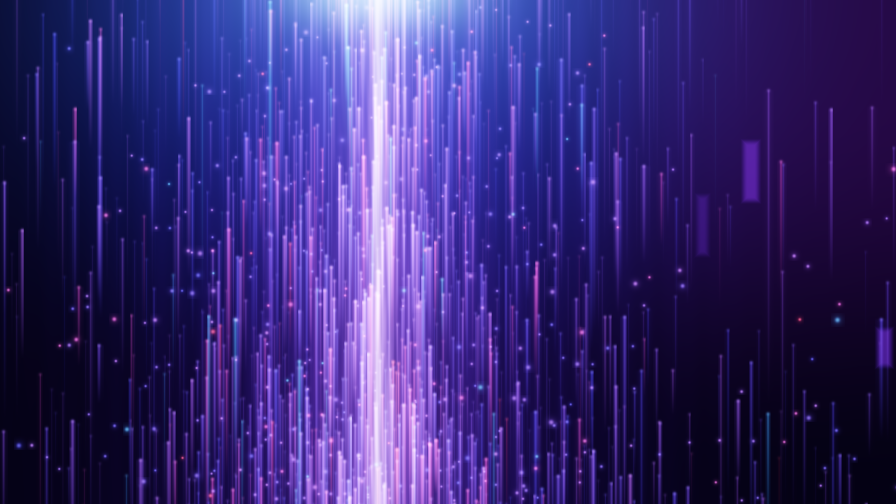
Reproduce this background procedurally as a Shadertoy shader.

```glsl
const float BEAM_X = 0.752;

float hash(vec2 p) {
    return fract(sin(dot(p, vec2(127.1, 311.7))) * 43758.5);
}

float bell(float x, float width) {
    x /= width;
    return exp(-x * x);
}

// Mostly blue and violet, with rare pink, red and cyan
vec3 streakColor(float pick, float blend) {
    vec3 color = mix(vec3(0.20, 0.20, 1.0), vec3(0.62, 0.30, 1.0), blend);
    color = mix(color, vec3(0.90, 0.25, 0.80), step(0.80, pick));
    color = mix(color, vec3(1.0, 0.18, 0.30), step(0.93, pick));
    return mix(color, vec3(0.18, 0.55, 1.0), step(0.96, pick));
}

vec3 backdrop(vec2 p) {
    float dx = p.x - BEAM_X;
    vec3 color = vec3(0.012, 0.004, 0.06);
    color += vec3(0.10, 0.012, 0.15) * smoothstep(0.95, 1.5, p.x) * smoothstep(0.05, 0.8, p.y);
    color += vec3(0.02, 0.10, 0.46) * bell(dx, 0.56) * smoothstep(0.2, 1.0, p.y);

    // Uneven violet curtain around the beam
    float curtain = 0.85 + 0.1 * sin(p.x * 61.0 + 1.3) + 0.08 * sin(p.x * 143.0);
    color += vec3(0.10, 0.04, 0.36) * bell(dx, 0.42) * curtain * mix(0.65, 1.1, p.y);
    color += vec3(0.15, 0.08, 0.34) * bell(dx, 0.20) * curtain;

    // Pale light entering from the top
    float halo = length(vec2(dx * 0.6, (1.03 - p.y) * 1.2));
    color += vec3(0.24, 0.52, 0.85) * exp(-halo * 6.5);
    color += vec3(0.70, 1.05, 1.00) * exp(-halo * halo * 130.0);
    return color;
}

// One layer of falling streaks, each with a bright head and a fading tail
vec3 streakLayer(vec2 p, float layer) {
    float columns = 28.0 + 5.0 * layer;
    float column = floor(p.x * columns);
    vec2 seed = vec2(column, layer * 17.0);
    float period = mix(0.35, 0.75, hash(seed + 0.3));
    float offset = hash(seed + 0.7) * 5.0;
    float y = p.y / period + offset;
    seed.y += floor(y) * 3.1;

    vec2 center = vec2((column + mix(0.25, 0.75, hash(seed + 1.1))) / columns,
                       mix(0.55, 0.94, hash(seed + 1.7)));
    float dx = p.x - center.x;
    float drop = (center.y - fract(y)) * period;
    float tailLength = period * center.y * mix(0.35, 0.98, hash(seed + 2.3));
    float headY = clamp((floor(y) + center.y - offset) * period, 0.0, 1.0);
    float spread = bell(center.x - BEAM_X, 0.40);
    float nearBeam = bell(center.x - BEAM_X, 0.13);
    float density = (0.06 + 0.68 * spread) * mix(1.15, 0.5, headY) + 0.2 * nearBeam;
    float visible = step(hash(seed + 2.9), density);

    float power = hash(seed + 3.7);
    float width = max(mix(0.0012, 0.0030, power * power), 0.5 / iResolution.y);
    float tail = smoothstep(-0.004, 0.004, drop) * pow(max(1.0 - drop / tailLength, 0.0), 1.1);
    float line = (bell(dx, width) + 0.2 * bell(dx, width * 3.5)) * tail;
    float head = bell(length(vec2(dx, drop)), 0.0036);
    float strength = mix(0.10, 0.85, power * power) * mix(0.65, 1.0, spread) * (1.0 + 0.6 * nearBeam);
    vec3 color = streakColor(hash(seed + 4.3), hash(seed + 5.1)) + 0.15 * nearBeam;
    return visible * strength * (color * line + 0.7 * (color + 0.2) * head);
}

// Cellular sparks, denser in the lower middle
vec3 sparkLayer(vec2 p, float scale) {
    vec2 cell = floor(p * scale);
    vec2 center = (cell + 0.25 + 0.5 * vec2(hash(cell + scale), hash(cell + scale + 7.3))) / scale;
    float density = (0.04 + 0.22 * bell(center.x - BEAM_X, 0.35)) * mix(1.2, 0.2, center.y);
    float size = mix(0.0020, 0.0042, pow(hash(cell + 3.9), 2.0));
    float dist = length(p - center);
    float glow = bell(dist, size) + 0.15 * bell(dist, size * 2.6);
    vec3 color = streakColor(hash(cell + 9.1), hash(cell + 4.7)) + 0.08;
    return color * glow * step(hash(cell + scale * 2.0), density);
}

// Out-of-focus upright bar
float softBar(vec2 p, vec2 center, vec2 halfSize) {
    vec2 d = abs(p - center) - halfSize;
    return smoothstep(0.008, -0.008, max(d.x, d.y));
}

vec3 beam(vec2 p) {
    float dx = p.x - BEAM_X;
    float ripple = 0.8 + 0.2 * sin(p.x * 430.0 + sin(p.y * 9.0)) * sin(p.y * 23.0 + p.x * 90.0);
    float ends = 0.8 + 0.3 * abs(2.0 * p.y - 1.0);
    vec3 color = vec3(0.70, 0.55, 1.05) * bell(dx, mix(0.024, 0.014, p.y)) * ripple * ends;
    color += vec3(0.55, 0.52, 0.55) * bell(dx + 0.003, 0.006);
    color += vec3(0.28, 0.15, 0.48) * bell(dx, mix(0.09, 0.06, p.y)) * ripple;
    return color;
}

void mainImage(out vec4 fragColor, in vec2 fragCoord) {
    vec2 p = fragCoord / iResolution.y;
    vec3 color = backdrop(p) + beam(p);
    for (int i = 0; i < 16; i++) color += streakLayer(p, float(i));
    for (int i = 0; i < 3; i++) color += sparkLayer(p, 17.0 + 10.0 * float(i));

    float bars = softBar(p, vec2(1.490, 0.66), vec2(0.014, 0.058))
               + 0.5 * softBar(p, vec2(1.394, 0.553), vec2(0.010, 0.058))
               + softBar(p, vec2(1.755, 0.31), vec2(0.013, 0.036));
    color += vec3(0.20, 0.07, 0.50) * bars;

    // Soft highlight roll-off
    fragColor = vec4(1.0 - exp(-1.35 * color), 1.0);
}
```
